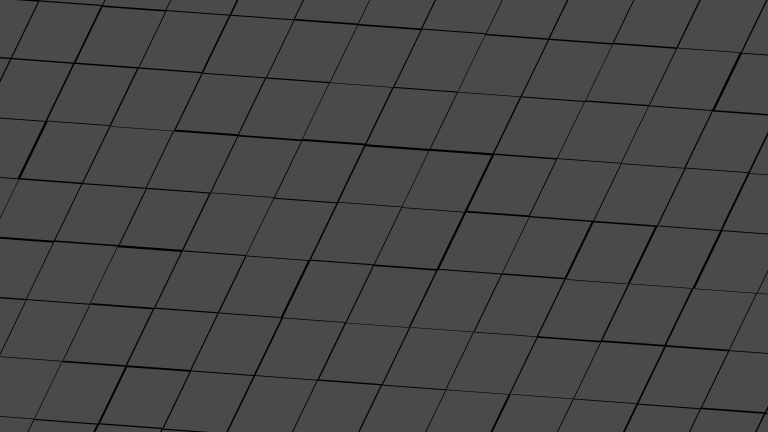
This pattern is drawn by a WebGL 2 fragment shader. Its source:

```glsl
#version 300 es
precision highp float;

uniform vec2 u_resolution;
out vec4 fragColor;

float hash(vec2 p) {
    return fract(sin(dot(p, vec2(127.1, 311.7))) * 43758.5453);
}

// Coverage of one family of seams; width and offset change along each line
float seam(float across, float along, float seed, float pixel) {
    float line = round(across);
    float segment = floor(along);

    // Neighbouring segments share most of their width in short runs
    float shift = floor(3.0 * hash(vec2(line, seed)));
    float run = hash(vec2(floor((segment + shift) / 3.0), line + seed));
    float own = hash(vec2(segment + seed, line));
    float gap = mix(run, own, 0.35);
    float halfWidth = 0.5 * mix(0.0012, 0.0062, gap * gap);

    // Small jog where segments meet
    float jog = 0.0022 * (hash(vec2(line - seed, segment)) - 0.5);
    float d = (across - line) * 0.138 - jog;

    // Box-filtered overlap keeps hairlines faint instead of broken
    float upper = clamp(d + 0.5 * pixel, -halfWidth, halfWidth);
    float lower = clamp(d - 0.5 * pixel, -halfWidth, halfWidth);
    return (upper - lower) / pixel;
}

void main() {
    float pixel = 1.0 / u_resolution.y;
    vec2 p = gl_FragCoord.xy * pixel;

    // Slanted tile grid: columns are the two tile edges
    mat2 tileEdges = mat2(0.1478, -0.0109, -0.0646, -0.1336);
    vec2 grid = inverse(tileEdges) * (p - vec2(0.4676, 0.831));

    float rows = seam(grid.y, grid.x, 17.0, pixel);
    float columns = seam(grid.x, grid.y, 53.0, pixel);

    vec3 tileGrey = vec3(0.29);
    vec3 seamBlack = vec3(0.005);
    fragColor = vec4(mix(tileGrey, seamBlack, max(rows, columns)), 1.0);
}
```
